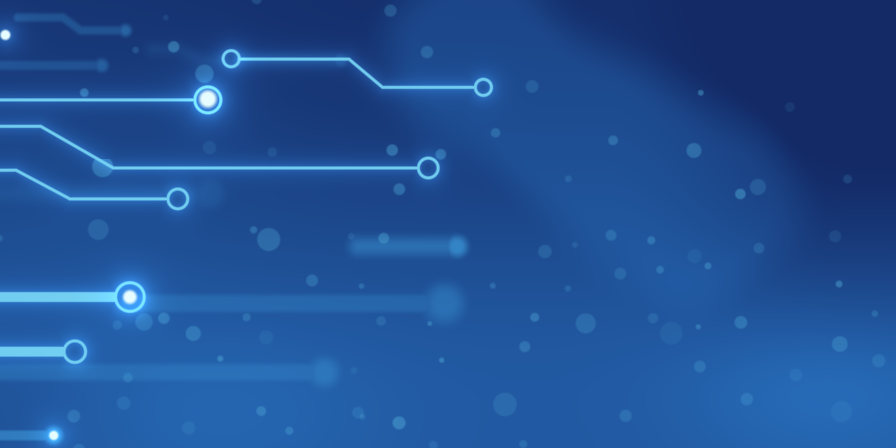
A WebGL 2 fragment shader for this background:

```glsl
#version 300 es
precision highp float;
// Glowing circuit traces with ring ends and soft bokeh over a cloudy blue backdrop.

#define LINE_HALF 0.0034
#define GLOW_REACH 0.016
#define GLOW_GAIN 0.20
#define BOKEH_GAIN 0.55
#define NAVY vec3(0.075, 0.165, 0.400)
#define BLUE vec3(0.150, 0.415, 0.715)
#define SKY vec3(0.230, 0.590, 0.840)
#define CYAN vec3(0.470, 0.840, 0.960)

uniform vec2 u_resolution;
out vec4 outColor;

float hash(vec2 cell) {
  return fract(sin(dot(cell, vec2(127.1, 311.7))) * 43758.5);
}

float cover(float d, float blur) {
  return 1.0 - smoothstep(-blur, blur, d);
}

float halo(vec2 p, vec2 center, vec2 size) {
  vec2 q = (p - center) / size;
  return exp(-dot(q, q));
}

float segment(vec2 p, vec2 a, vec2 b) {
  vec2 ab = b - a;
  float t = clamp(dot(p - a, ab) / max(dot(ab, ab), 1e-6), 0.0, 1.0);
  return length(p - a - ab * t);
}

// Level run, sloped step, level run: xs are the four corners, ys the two levels.
float path(vec2 p, vec4 xs, vec2 ys) {
  float d = segment(p, vec2(xs.x, ys.x), vec2(xs.y, ys.x));
  d = min(d, segment(p, vec2(xs.y, ys.x), vec2(xs.z, ys.y)));
  return min(d, segment(p, vec2(xs.z, ys.y), vec2(xs.w, ys.y)));
}

void paintNeon(inout vec3 col, float d) {
  col += SKY * GLOW_GAIN * exp(-max(d, 0.0) / GLOW_REACH);
  col = mix(col, CYAN, 0.92 * cover(d, 1.0 / u_resolution.y));
}

// Sharp trace that stops at the rim of its end ring.
void trace(inout vec3 col, vec2 p, vec4 xs, vec2 ys, float halfWidth, float radius) {
  float tip = length(p - vec2(xs.w, ys.y));
  float wire = max(path(p, xs, ys) - halfWidth, radius - tip);
  paintNeon(col, min(wire, abs(tip - radius) - LINE_HALF));
}

// Out-of-focus trace with a blurred end dot.
void ghost(inout vec3 col, vec2 p, vec4 xs, vec2 ys, vec2 halfBlur, float radius, float gain) {
  float tip = length(p - vec2(xs.w, ys.y));
  float wire = cover(path(p, xs, ys) - halfBlur.x, halfBlur.y);
  float dot_ = cover(tip - radius, radius * 0.6);
  col = mix(col, SKY, gain * max(wire * 0.65, dot_));
}

void core(inout vec3 col, vec2 p, vec2 center, float radius) {
  float d = length(p - center);
  col += SKY * 0.45 * exp(-d / (radius * 2.0));
  col = mix(col, vec3(0.90, 0.99, 1.0), cover(d - radius, radius * 0.35));
}

// One disc at most per grid cell, kept inside the cell.
float bokeh(vec2 p, float size, float amount, float seed) {
  vec2 cell = floor(p / size);
  vec2 id = cell + seed;
  float radius = size * mix(0.05, 0.15, hash(id + 5.3));
  vec2 center = (cell + 0.2 + 0.6 * vec2(hash(id), hash(id + 17.1))) * size;
  float shown = step(hash(id + 31.7), amount);
  return shown * mix(0.25, 1.0, hash(id + 43.9)) * cover(length(p - center) - radius, 0.003);
}

vec3 backdrop(vec2 p) {
  vec2 q = p + 0.018 * sin(p.yx * 9.0 + vec2(0.0, 2.0)) + 0.008 * sin(p.yx * 21.0);
  float light = 0.08 + 0.66 * smoothstep(1.0, 0.1, p.y);
  light -= 0.32 * smoothstep(1.35, 1.9, p.x) * smoothstep(0.1, 0.6, p.y);
  light += 0.14 * halo(p, vec2(0.15, 0.75), vec2(0.45, 0.35));
  light += 0.18 * halo(p, vec2(0.50, 0.08), vec2(0.35, 0.20));
  light += 0.26 * halo(p, vec2(1.85, 0.12), vec2(0.32, 0.18));
  light -= 0.12 * halo(p, vec2(0.0, 0.05), vec2(0.20, 0.20));
  float cloud = cover(segment(q, vec2(1.08, 0.86), vec2(1.56, 0.53)) - 0.20, 0.07);
  light += cloud * mix(0.20, 0.36, smoothstep(0.4, 0.9, p.y));
  return mix(NAVY, BLUE, clamp(light, 0.0, 1.1));
}

void main() {
  vec2 p = gl_FragCoord.xy / u_resolution.y;
  vec3 col = backdrop(p);

  // Blurred traces behind
  ghost(col, p, vec4(0.04, 0.14, 0.18, 0.28), vec2(0.961, 0.932), vec2(0.009, 0.006), 0.013, 0.45);
  ghost(col, p, vec4(-0.1, 0.0, 0.1, 0.227), vec2(0.854), vec2(0.010, 0.006), 0.014, 0.38);
  ghost(col, p, vec4(-0.1, 0.0, 0.2, 0.47), vec2(0.568), vec2(0.018, 0.018), 0.030, 0.16);
  ghost(col, p, vec4(0.34, 0.40, 0.45, 0.76), vec2(0.89, 0.865), vec2(0.012, 0.020), 0.015, 0.20);
  ghost(col, p, vec4(0.80, 0.85, 0.95, 1.02), vec2(0.450), vec2(0.018, 0.020), 0.022, 0.75);
  ghost(col, p, vec4(0.29, 0.5, 0.7, 0.992), vec2(0.323), vec2(0.019, 0.008), 0.040, 0.42);
  ghost(col, p, vec4(-0.1, 0.2, 0.4, 0.724), vec2(0.169), vec2(0.018, 0.008), 0.030, 0.42);
  ghost(col, p, vec4(-0.1, 0.0, 0.05, 0.12), vec2(0.028), vec2(0.011, 0.004), 0.018, 0.90);

  // Scattered light discs, denser toward the lower right
  float density = mix(0.30, 0.55, smoothstep(0.9, 0.3, p.y));
  float discs = 0.65 * bokeh(p, 0.18, density, 3.0) + 0.8 * bokeh(p + 0.07, 0.10, density * 0.6, 29.0);
  col = mix(col, vec3(0.33, 0.70, 0.87), BOKEH_GAIN * min(discs, 1.0));

  // Sharp traces in front
  trace(col, p, vec4(0.535, 0.779, 0.854, 1.079), vec2(0.868, 0.805), LINE_HALF, 0.018);
  paintNeon(col, abs(length(p - vec2(0.516, 0.869)) - 0.018) - LINE_HALF);
  trace(col, p, vec4(-0.1, 0.1, 0.2, 0.464), vec2(0.777), LINE_HALF, 0.029);
  trace(col, p, vec4(-0.1, 0.091, 0.253, 0.956), vec2(0.718, 0.625), LINE_HALF, 0.022);
  trace(col, p, vec4(-0.1, 0.036, 0.156, 0.397), vec2(0.620, 0.556), LINE_HALF, 0.022);
  trace(col, p, vec4(-0.1, 0.0, 0.1, 0.290), vec2(0.337), 0.011, 0.032);
  trace(col, p, vec4(-0.1, 0.0, 0.1, 0.167), vec2(0.215), 0.011, 0.024);

  // Bright cores
  core(col, p, vec2(0.464, 0.779), 0.019);
  core(col, p, vec2(0.290, 0.337), 0.015);
  core(col, p, vec2(0.120, 0.028), 0.010);
  core(col, p, vec2(0.012, 0.922), 0.011);
  outColor = vec4(col, 1.0);
}
```
